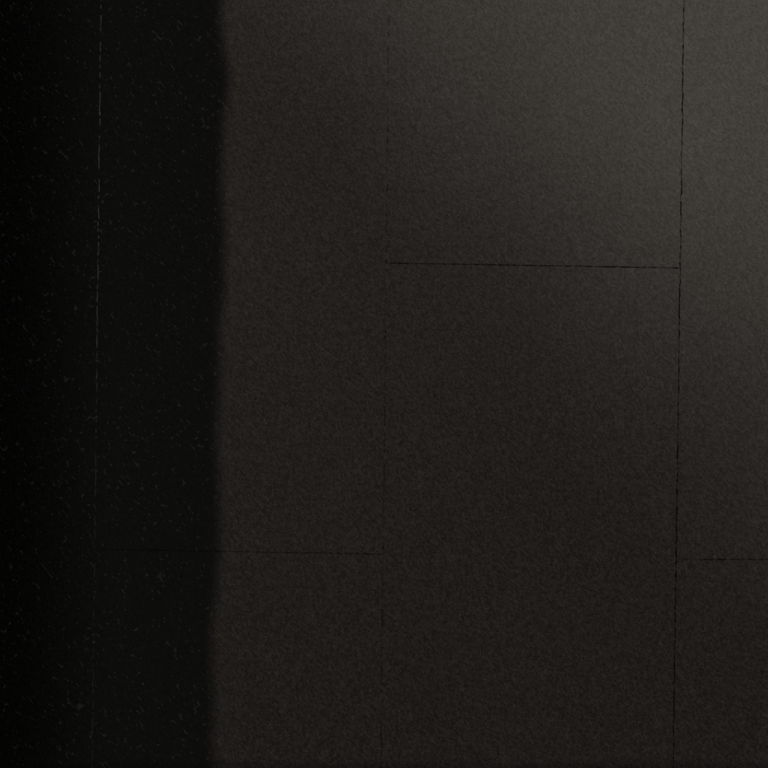
Write a WebGL 1 fragment shader that draws this texture.

```glsl
precision highp float;
// Dark panelled wall of grained material: a soft diagonal light falls from the
// upper right and a wavy-edged shadow covers the left. Thin, slightly leaning
// seams are broken distance bands; the grain is noise stretched along a slant.
uniform vec2 u_resolution;

const vec3 WALL_LOW = vec3(0.116, 0.105, 0.097);
const vec3 WALL_HIGH = vec3(0.140, 0.128, 0.119);
const vec3 LIGHT_GAIN = vec3(0.108, 0.105, 0.099);
const vec3 SHADOW_DEEP = vec3(0.016, 0.016, 0.014);
const vec3 SHADOW_NEAR = vec3(0.053, 0.052, 0.048);
const vec2 LIGHT_POINT = vec2(0.703, 0.727);
const vec2 LIGHT_NORMAL = vec2(0.78, 0.62);
const float SHADOW_SOFTNESS = 0.012;
const float SEAM_WIDTH = 0.0013;
const float GRAIN_SCALE = 300.0;
const float GRAIN_AMOUNT = 0.070;
const float SPECK_AMOUNT = 0.060;

float hash(vec2 p) {
  vec3 q = fract(vec3(p.xyx) * 0.1031);
  q += dot(q, q.yzx + 33.33);
  return fract((q.x + q.y) * q.z);
}

float valueNoise(vec2 p) {
  vec2 cell = floor(p);
  vec2 f = fract(p);
  f = f * f * (3.0 - 2.0 * f);
  float low = mix(hash(cell), hash(cell + vec2(1.0, 0.0)), f.x);
  float high = mix(hash(cell + vec2(0.0, 1.0)), hash(cell + 1.0), f.x);
  return mix(low, high, f.y);
}

float bump(float y, float center, float width) {
  float d = (y - center) / width;
  return exp(-d * d);
}

// Horizontal place of the shadow edge at height y.
float shadowEdge(float y) {
  float x = mix(0.277, 0.288, smoothstep(0.1, 0.75, y));
  x += 0.008 * bump(y, 0.89, 0.055) + 0.005 * bump(y, 0.67, 0.07);
  x += 0.006 * bump(y, 0.30, 0.09) - 0.003 * bump(y, 0.16, 0.05);
  return x + 0.003 * (valueNoise(vec2(y * 32.0, 4.0)) - 0.5);
}

float line(float d, float pixel) {
  float halfWidth = 0.5 * SEAM_WIDTH;
  return 1.0 - smoothstep(halfWidth - 0.5 * pixel, halfWidth + pixel, abs(d));
}

// Irregular dashes along a seam.
float dashes(float along, float seed) {
  return smoothstep(0.2, 0.8, valueNoise(vec2(along * 230.0, seed)));
}

float span(float x, float start, float end) {
  return smoothstep(start - 0.002, start + 0.002, x)
       * (1.0 - smoothstep(end - 0.002, end + 0.002, x));
}

vec3 wallColor(vec2 p) {
  vec3 wall = mix(WALL_LOW, WALL_HIGH, smoothstep(0.0, 0.95, p.y));
  float d = dot(p - LIGHT_POINT, LIGHT_NORMAL);
  float light = smoothstep(-0.22, 0.23, d) * mix(0.5, 1.0, smoothstep(0.3, 0.85, p.y));
  light += 0.10 * smoothstep(0.15, 0.42, d);
  wall += LIGHT_GAIN * light;
  // Faint large-scale unevenness.
  return wall * (0.98 + 0.05 * valueNoise(p * vec2(9.0, 6.0)));
}

vec3 shadowColor(vec2 p) {
  return mix(SHADOW_DEEP, SHADOW_NEAR, smoothstep(0.0, 0.16, p.x));
}

void main() {
  vec2 p = gl_FragCoord.xy / u_resolution;
  float pixel = 1.0 / min(u_resolution.x, u_resolution.y);

  float lit = smoothstep(-SHADOW_SOFTNESS, SHADOW_SOFTNESS, p.x - shadowEdge(p.y));
  vec3 color = mix(shadowColor(p), wallColor(p), lit);

  // Upright seams lean slightly to the right towards the top.
  float leftSeam = mix(0.120, 0.1315, p.y);
  float middleSeam = mix(0.496, 0.5065, p.y);
  float rightSeam = mix(0.8765, 0.8905, p.y);
  float wobble = 0.0012 * (valueNoise(vec2(p.y * 120.0, 8.0)) - 0.5);
  float glint = line(p.x - leftSeam - wobble, pixel) * dashes(p.y, 12.0);
  color += glint * mix(0.035, 0.10, smoothstep(0.25, 0.7, p.y));
  float dark = line(p.x - middleSeam - wobble, pixel) * dashes(p.y, 31.0) * 0.36;
  float rightDark = mix(0.3, 0.8, dashes(p.y, 47.0));
  dark = max(dark, line(p.x - rightSeam - wobble, pixel) * rightDark);

  // Cross seams stop at the upright ones.
  float upper = 0.6575 - 0.017 * (p.x - 0.505);
  float lower = 0.285 - 0.017 * (p.x - 0.117);
  float cross = line(p.y - upper, pixel) * span(p.x, middleSeam, rightSeam) * 0.75;
  cross = max(cross, line(p.y - lower, pixel) * span(p.x, leftSeam, middleSeam) * 0.45);
  cross = max(cross, line(p.y - 0.2715, pixel) * span(p.x, rightSeam + 0.01, 1.1) * 0.55);
  dark = max(dark, cross * mix(0.4, 1.0, dashes(p.x, 53.0)));
  color *= 1.0 - 0.75 * dark;

  // Slanted fibres, fine tooth and scattered specks lie over the seams.
  vec2 slanted = vec2(p.x * 0.8 + p.y * 0.6, p.y * 0.8 - p.x * 0.6);
  float fibre = valueNoise(slanted * GRAIN_SCALE * vec2(1.5, 0.9));
  float tooth = valueNoise(p * GRAIN_SCALE * 1.7 + 71.0);
  float grain = 0.5 * fibre + 0.5 * tooth - 0.5;
  color += grain * GRAIN_AMOUNT * mix(0.32, 1.0, lit);
  float speck = smoothstep(0.78, 1.0, valueNoise(slanted * GRAIN_SCALE * vec2(1.1, 0.7) + 19.0));
  color += speck * SPECK_AMOUNT * mix(0.9, 0.35, lit);

  // Slight falloff at the foot of the wall.
  color *= mix(0.8, 1.0, smoothstep(0.0, 0.014, p.y));
  gl_FragColor = vec4(clamp(color, 0.0, 1.0), 1.0);
}
```
